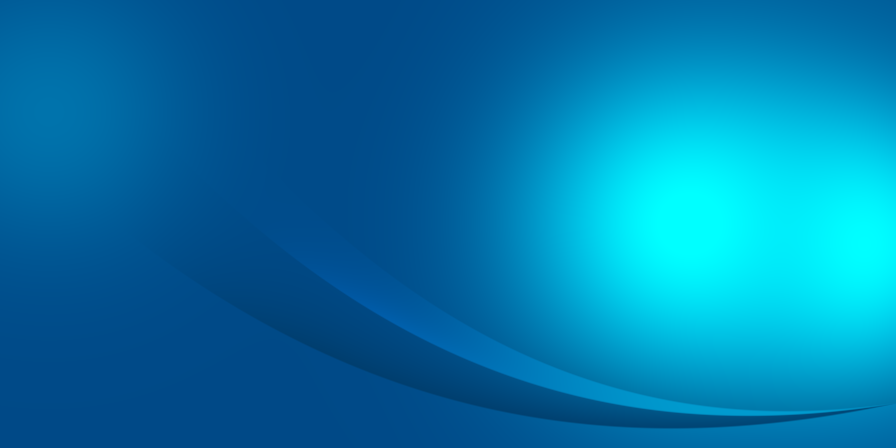
Write a WebGL 2 fragment shader that draws this background.

```glsl
#version 300 es
precision highp float;
// Blue backdrop with soft cyan glows and a swoosh sweeping along the bottom.
// Gaussian glows feed one colour ramp; three cubic curves bound a dark and
// a light ribbon that meet at the right edge and fade out to the left.

uniform vec2 u_resolution;
out vec4 fragColor;

// Elliptical gaussian falloff
float glow(vec2 p, vec2 center, vec2 size) {
  vec2 q = (p - center) / size;
  return exp(-dot(q, q));
}

// Deep blue to cyan, with blue rising faster than green
vec3 blueRamp(float t) {
  t = clamp(t, 0.0, 1.0);
  return vec3(0.0, mix(0.287, 1.0, t), mix(0.53, 1.0, 1.0 - pow(1.0 - t, 1.4)));
}

// Height of a cubic curve, d being the distance from the right end
float curve(float d, vec3 k) {
  return 0.1 + d * (k.x + d * (k.y + d * k.z));
}

// Antialiased coverage of the area above a curve
float above(float y, float edge, float slopeWidth) {
  return smoothstep(-slopeWidth, slopeWidth, y - edge);
}

void main() {
  // Height spans 0..1, width 0..2
  vec2 p = gl_FragCoord.xy / u_resolution * vec2(2.0, 1.0);
  float soft = 1.2 / u_resolution.y;

  // Glows: two overlapping on the right, one faint at upper left
  float main1 = min(1.04 * glow(p, vec2(1.54, 0.5), vec2(0.36, 0.345)), 1.0);
  float main2 = glow(p, vec2(1.93, 0.455), vec2(0.26, 0.29));
  float light = 1.0 - (1.0 - main1) * (1.0 - main2);
  light += 0.23 * glow(p, vec2(0.11, 0.75), vec2(0.31, 0.3));
  light += 0.07 * smoothstep(0.8, 1.8, p.x) * (1.0 - light);
  vec3 color = blueRamp(light);

  // Ribbon boundaries from bottom to top
  float d = 2.0 - p.x;
  float low = curve(d, vec3(-0.215, 0.185, 0.0405));
  float mid = curve(d, vec3(-0.162, 0.214, 0.0643));
  float top = curve(d, vec3(-0.146, 0.276, 0.069));
  float aboveLow = above(p.y, low, soft);
  float aboveMid = above(p.y, mid, soft);
  float aboveTop = above(p.y, top, soft);

  // Soft shade resting on the light ribbon
  float shade = exp(-max(p.y - top, 0.0) / 0.07) * smoothstep(0.9, 1.4, p.x);
  color *= 1.0 - 0.09 * shade * aboveTop;

  // Dark ribbon, deepest along its lower edge
  float dark = exp(-max(p.y - low, 0.0) / 0.1) * smoothstep(0.25, 0.75, p.x);
  color = mix(color, vec3(0.0, 0.235, 0.415),
              0.88 * dark * aboveLow * (1.0 - aboveMid));

  // Light ribbon, brightening to the right
  float body = mix(exp(-max(p.y - mid, 0.0) / 0.07), 0.9, smoothstep(0.85, 1.3, p.x));
  vec3 ribbon = mix(vec3(0.0, 0.36, 0.67), vec3(0.0, 0.62, 0.82),
                    smoothstep(0.75, 1.6, p.x));
  color = mix(color, ribbon,
              body * smoothstep(0.52, 0.9, p.x) * aboveMid * (1.0 - aboveTop));

  fragColor = vec4(color, 1.0);
}
```
